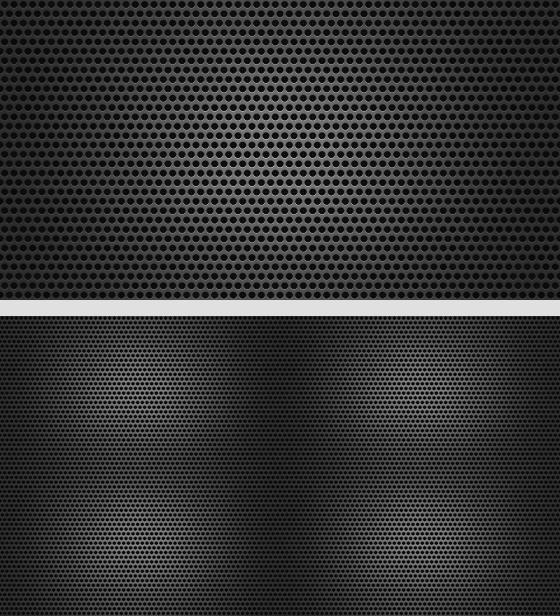
Top: one tile. Bottom: repeated 2 by 2.
Give the GLSL for this texture, as a Shadertoy shader.

```glsl
// Dark perforated metal sheet: staggered round holes with lit rims under a soft central glow
#define COLUMNS 60.0
#define ROWS 32.0
#define HOLE_RADIUS 0.355
#define RIM_WIDTH 0.075
#define METAL_DARK 0.17
#define METAL_BRIGHT 0.47
#define HOLE_SHADE 0.04
#define RIM_LIGHT 0.55
#define RIM_SHADOW 0.35
#define MESH_LIGHT 0.07
#define WEAR 0.06

const float TAU = 6.2831853;

float hash(vec2 p) {
    vec3 q = fract(vec3(p.xyx) * 0.1031);
    q += dot(q, q.yzx + 33.33);
    return fract((q.x + q.y) * q.z);
}

// Value noise that wraps after a whole number of cells
float wrapNoise(vec2 p, vec2 period) {
    vec2 i = floor(p), f = fract(p);
    f = f * f * (3.0 - 2.0 * f);
    float a = hash(mod(i, period));
    float b = hash(mod(i + vec2(1.0, 0.0), period));
    float c = hash(mod(i + vec2(0.0, 1.0), period));
    float d = hash(mod(i + 1.0, period));
    return mix(mix(a, b, f.x), mix(c, d, f.x), f.y);
}

// Coverage of a disc, softened over one pixel
float disc(float distanceToCentre, float radius, float pixel) {
    return 1.0 - smoothstep(-0.5 * pixel, 0.5 * pixel, distanceToCentre - radius);
}

void mainImage(out vec4 fragColor, in vec2 fragCoord) {
    vec2 uv = fragCoord / iResolution.xy;
    float pixel = ROWS / iResolution.y;

    // Staggered grid; the top row is unshifted
    vec2 grid = uv * vec2(COLUMNS, ROWS);
    float row = floor(grid.y);
    grid.x += 0.5 * mod(row + 1.0, 2.0);
    vec2 cell = vec2(mod(floor(grid.x), COLUMNS), row);
    vec2 p = fract(grid) - 0.5;
    float r = length(p);
    float upward = p.y / max(r, 0.001);

    // Sheet: periodic glow from the middle, with slight uneven wear
    vec2 wave = 0.5 - 0.5 * cos(TAU * uv);
    float glow = wave.x * mix(0.45, 1.0, wave.y);
    vec2 wearCells = vec2(24.0, 16.0);
    float wear = 1.0 + WEAR * (wrapNoise(uv * wearCells, wearCells) - 0.5);
    float metal = mix(METAL_DARK, METAL_BRIGHT, glow) * wear;

    // Bevel: shadow above each hole, bright crescent below
    float lit = smoothstep(0.1, -0.8, upward);
    float rim = metal * mix(1.0 - RIM_SHADOW, 1.0 + RIM_LIGHT, lit);
    float shade = mix(metal, rim, disc(r, HOLE_RADIUS + RIM_WIDTH, pixel));

    // Hole: dark depth with faint specks of a mesh behind it
    vec2 specks = 0.5 + 0.5 * cos(TAU * p * 4.0);
    float mesh = specks.x * specks.y * smoothstep(HOLE_RADIUS, 0.1, r);
    float depth = HOLE_SHADE * (0.8 + 0.4 * hash(cell));
    depth += MESH_LIGHT * mesh * (0.4 + glow);
    depth += 0.05 * smoothstep(0.22, HOLE_RADIUS, r) * lit;
    shade = mix(shade, depth, disc(r, HOLE_RADIUS, pixel));

    fragColor = vec4(vec3(shade), 1.0);
}
```
